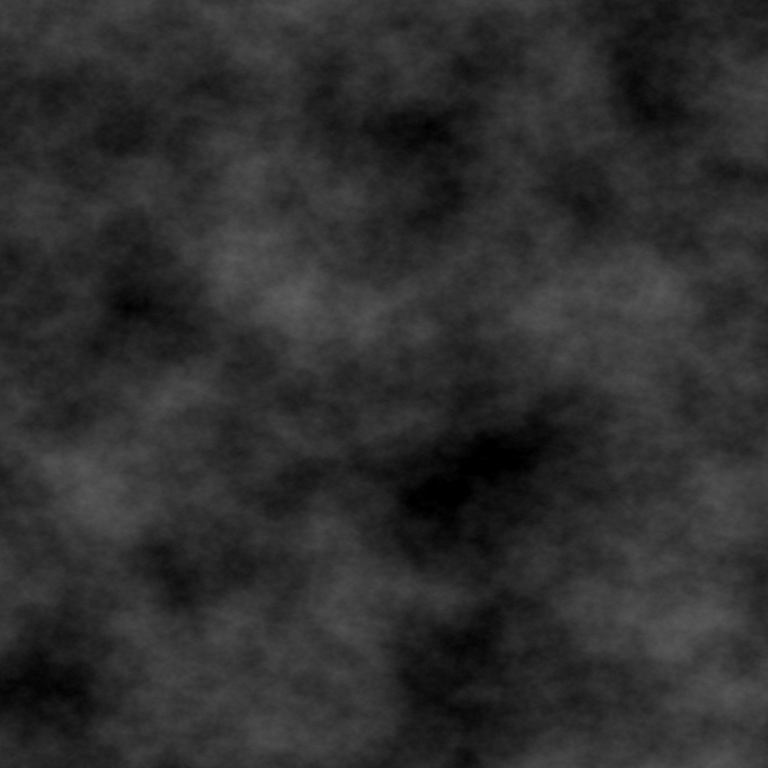
Give the GLSL for this texture, as a WebGL 1 fragment shader.

```glsl
precision highp float;
// Dark, soft smoke: grey clouds slightly wider than tall, with fine grain.
// Octaves of gradient noise are summed, each one turned, shifted and finer
// than the last, and the sum is mapped to a narrow range of dark greys.

#define CLOUD_SCALE vec2(3.6, 4.6)  // base noise cells across and up
#define OCTAVES 7
#define GAIN 0.645                  // strength of each octave over the last
#define LACUNARITY 2.03             // fineness of each octave over the last
#define TURN 0.65                   // rotation between octaves, radians
#define MEAN_GREY 0.178
#define CONTRAST 0.188
#define SEED vec2(17.3, 41.7)

uniform vec2 u_resolution;

float hash(vec2 cell) {
  vec3 p = fract(vec3(cell.xyx) * 0.1031);
  p += dot(p, p.yzx + 33.33);
  return fract((p.x + p.y) * p.z);
}

// Slope of a lattice corner's random unit gradient, taken at an offset.
float cornerSlope(vec2 cell, vec2 offset) {
  float angle = 6.28319 * hash(cell);
  return dot(vec2(cos(angle), sin(angle)), offset);
}

float gradientNoise(vec2 p) {
  vec2 cell = floor(p);
  vec2 f = p - cell;
  vec2 blend = f * f * f * (f * (f * 6.0 - 15.0) + 10.0);
  vec2 right = vec2(1.0, 0.0);
  vec2 up = vec2(0.0, 1.0);
  float bottom = mix(cornerSlope(cell, f),
                     cornerSlope(cell + right, f - right), blend.x);
  float top = mix(cornerSlope(cell + up, f - up),
                  cornerSlope(cell + 1.0, f - 1.0), blend.x);
  return mix(bottom, top, blend.y);
}

float smoke(vec2 p) {
  float c = cos(TURN);
  float s = sin(TURN);
  mat2 nextOctave = LACUNARITY * mat2(c, s, -s, c);
  float density = 0.0;
  float amplitude = 1.0;
  for (int i = 0; i < OCTAVES; i++) {
    density += amplitude * gradientNoise(p);
    p = nextOctave * p + SEED;
    amplitude *= GAIN;
  }
  return density;
}

void main() {
  vec2 uv = gl_FragCoord.xy / u_resolution;
  float grey = MEAN_GREY + CONTRAST * smoke(uv * CLOUD_SCALE + SEED);
  gl_FragColor = vec4(vec3(clamp(grey, 0.0, 1.0)), 1.0);
}
```
